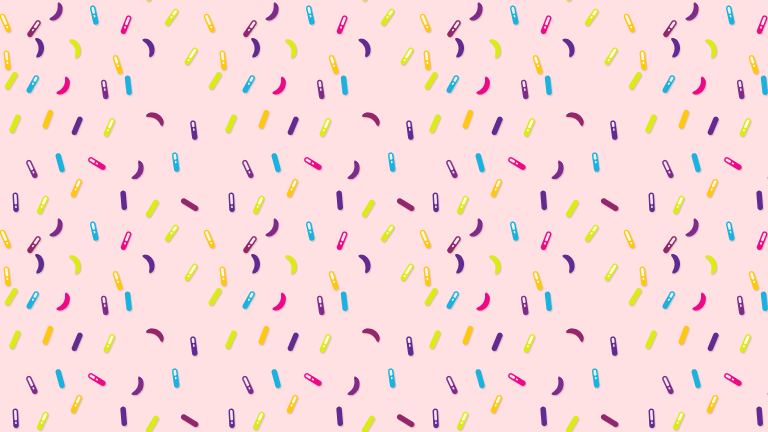
A Shadertoy shader for this pattern:

```glsl
float hash(float n) {
    return fract(sin(n * 12.9898) * 43758.5453);
}

float capsule(vec2 p, float halfLength, float radius) {
    p.y -= clamp(p.y, -halfLength, halfLength);
    return length(p) - radius;
}

// Rotate into the sprinkle's own axes, then bow it sideways
vec2 sprinkleSpace(vec2 p, float lean, float bend) {
    float c = cos(lean), s = sin(lean);
    p = vec2(c * p.x - s * p.y, s * p.x + c * p.y);
    p.x += bend * (p.y * p.y / 49.0 - 0.5);
    return p;
}

// Mostly upright, leaning either way, with a few lying flatter
float sprinkleLean(float id) {
    float kind = hash(id + 3.1), spread = hash(id + 7.7);
    if (kind < 0.46) return mix(0.35, 0.62, spread);
    if (kind < 0.88) return mix(-0.48, -0.02, spread);
    return -1.02;
}

vec3 sprinkleColor(float rank) {
    if (rank < 6.0) return vec3(0.39, 0.17, 0.57);
    if (rank < 10.0) return vec3(0.50, 0.17, 0.54);
    if (rank < 18.0) return vec3(0.86, 0.92, 0.08);
    if (rank < 23.0) return vec3(0.10, 0.70, 0.87);
    if (rank < 28.0) return vec3(1.00, 0.78, 0.05);
    if (rank < 31.0) return vec3(0.58, 0.15, 0.42);
    return vec3(0.93, 0.03, 0.53);
}

// Tiles are 216 high; across, widths alternate between 216 and 204
vec2 foldToTile(vec2 d) {
    float tile = floor((d.x + 105.0) / 210.0);
    d.x -= tile * 210.0 + 6.0 * mod(tile, 2.0);
    d.y = mod(d.y + 108.0, 216.0) - 108.0;
    return d;
}

void mainImage(out vec4 fragColor, in vec2 fragCoord) {
    float pixel = 432.0 / iResolution.y;
    vec2 p = fragCoord * pixel;
    vec3 color = vec3(1.0, 0.88, 0.89);

    // Staggered, jittered 6 by 6 layout with two gaps per tile
    for (int i = 0; i < 36; i++) {
        float id = float(i);
        float rank = mod(id * 13.0, 36.0);
        if (rank > 33.5) continue;

        float row = floor(id / 6.0), column = mod(id, 6.0);
        vec2 jitter = vec2(hash(id + 0.3), hash(id + 50.9)) - 0.5;
        vec2 cell = vec2(column + 0.25 + 0.5 * mod(row, 2.0), row + 0.5);
        vec2 d = foldToTile(p - 36.0 * (cell + jitter * vec2(0.5, 0.6)));
        if (dot(d, d) > 260.0) continue;

        float lean = sprinkleLean(id);
        float bend = hash(id + 21.0) > 0.72 ? 2.2 : 0.0;

        // Soft shadow to the lower right
        vec2 q = sprinkleSpace(d - vec2(0.8, -1.1), lean, bend);
        float shadow = smoothstep(1.2, -1.0, capsule(q, 7.0, 2.7));
        color = mix(color, vec3(0.62, 0.50, 0.54), 0.35 * shadow);

        // Body
        q = sprinkleSpace(d, lean, bend);
        float body = capsule(q, 7.0, 2.75);
        color = mix(color, sprinkleColor(rank), clamp(0.5 - body / pixel, 0.0, 1.0));

        // White glint at the upper end of some sprinkles
        if (bend == 0.0 && hash(id + 33.0) < 0.55) {
            float reach = mix(1.2, 4.0, hash(id + 40.0));
            float glint = capsule(q - vec2(0.0, 7.0 - reach), reach, 1.3);
            glint = min(glint, capsule(q - vec2(0.0, 3.2 - 2.0 * reach), 0.4, 0.8));
            color = mix(color, vec3(1.0), 0.9 * clamp(0.5 - glint / pixel, 0.0, 1.0));
        }
    }
    fragColor = vec4(color, 1.0);
}
```
